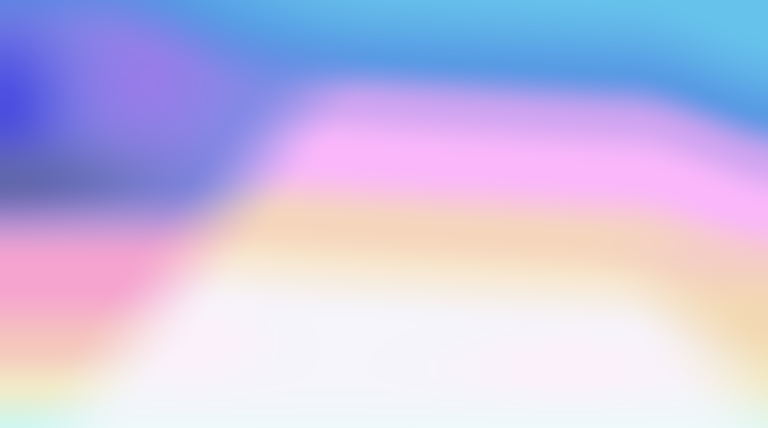
Reproduce this background procedurally as a Shadertoy shader.

```glsl
// Soft elliptical glow, 1 at its centre
float glow(vec2 p, vec2 center, vec2 radius) {
    vec2 d = (p - center) / radius;
    return exp(-dot(d, d));
}

// Blue sky, paler at the top right
vec3 skyColor(vec2 p, float depth) {
    vec3 sky = mix(vec3(0.40, 0.76, 0.92), vec3(0.33, 0.58, 0.89), smoothstep(-0.05, 0.20, depth));
    return mix(vec3(0.29, 0.52, 0.88), sky, smoothstep(0.0, 0.5, p.x));
}

// Pink, peach and white bands that sink towards the right
vec3 bandColor(vec2 p, vec3 sky, float depth) {
    vec3 c = mix(sky, vec3(0.80, 0.64, 0.94), smoothstep(0.13, 0.25, depth));
    c = mix(c, vec3(0.98, 0.72, 0.98), smoothstep(0.23, 0.36, depth));
    c = mix(c, vec3(0.96, 0.84, 0.74), smoothstep(0.39, 0.53, depth));
    c = mix(c, vec3(0.97, 0.90, 0.79), smoothstep(0.54, 0.64, depth));
    c = mix(c, vec3(0.96, 0.96, 0.985), smoothstep(0.58, 0.76, depth));

    // Faint rose and aqua tints in the white
    float rose = glow(p, vec2(0.25, 0.80), vec2(0.10, 0.11)) + glow(p, vec2(0.74, 0.86), vec2(0.16, 0.09));
    c = mix(c, vec3(0.99, 0.94, 0.98), 0.8 * min(rose, 1.0));
    c = mix(c, vec3(0.92, 0.98, 0.98), 0.7 * smoothstep(0.88, 1.03, p.y));

    // Warm wedge at the lower right
    vec3 warm = mix(vec3(0.96, 0.77, 0.82), vec3(0.95, 0.85, 0.70), smoothstep(0.52, 0.74, p.y));
    warm = mix(warm, vec3(0.95, 0.91, 0.74), smoothstep(0.76, 0.92, p.y));
    warm = mix(warm, vec3(0.84, 0.97, 0.91), smoothstep(0.88, 1.03, p.y));
    float wedge = smoothstep(-0.10, 0.10, p.x - 0.865 - 0.375 * (p.y - 0.65));
    return mix(c, warm, wedge * smoothstep(0.48, 0.66, p.y));
}

// Violet and indigo slope fading through dusk to pink and cream
vec3 slopeColor(vec2 p, vec3 sky) {
    vec3 c = mix(vec3(0.50, 0.55, 0.90), vec3(0.59, 0.49, 0.91), glow(p, vec2(0.185, 0.19), vec2(0.11, 0.20)));
    c = mix(c, vec3(0.29, 0.30, 0.88), glow(p, vec2(0.0, 0.26), vec2(0.085, 0.20)));
    float skyline = 0.16 * smoothstep(0.1, 0.4, p.x);
    c = mix(sky, c, smoothstep(-0.1, 0.1, p.y - skyline));
    c = mix(c, vec3(0.38, 0.40, 0.65), 0.9 * glow(p, vec2(0.0, 0.43), vec2(0.20, 0.10)));
    c = mix(c, vec3(0.96, 0.64, 0.81), smoothstep(0.42, 0.62, p.y));
    c = mix(c, vec3(0.96, 0.78, 0.74), smoothstep(0.66, 0.82, p.y));
    c = mix(c, vec3(0.95, 0.92, 0.78), smoothstep(0.80, 0.92, p.y));
    return mix(c, vec3(0.80, 0.97, 0.95), smoothstep(0.89, 1.02, p.y));
}

void mainImage(out vec4 fragColor, in vec2 fragCoord) {
    // Canvas units with y measured down from the top
    vec2 p = fragCoord / iResolution.xy;
    p.y = 1.0 - p.y;

    float depth = p.y - 0.11 * (p.x - 0.52) - 0.08 * smoothstep(0.82, 1.03, p.x);
    vec3 sky = skyColor(p, depth);

    // Diagonal seam between the slope and the bands
    float seam = p.x - 0.404 + 0.398 * (p.y - 0.21);
    vec3 color = mix(slopeColor(p, sky), bandColor(p, sky, depth), smoothstep(-0.08, 0.08, seam));
    fragColor = vec4(color, 1.0);
}
```
